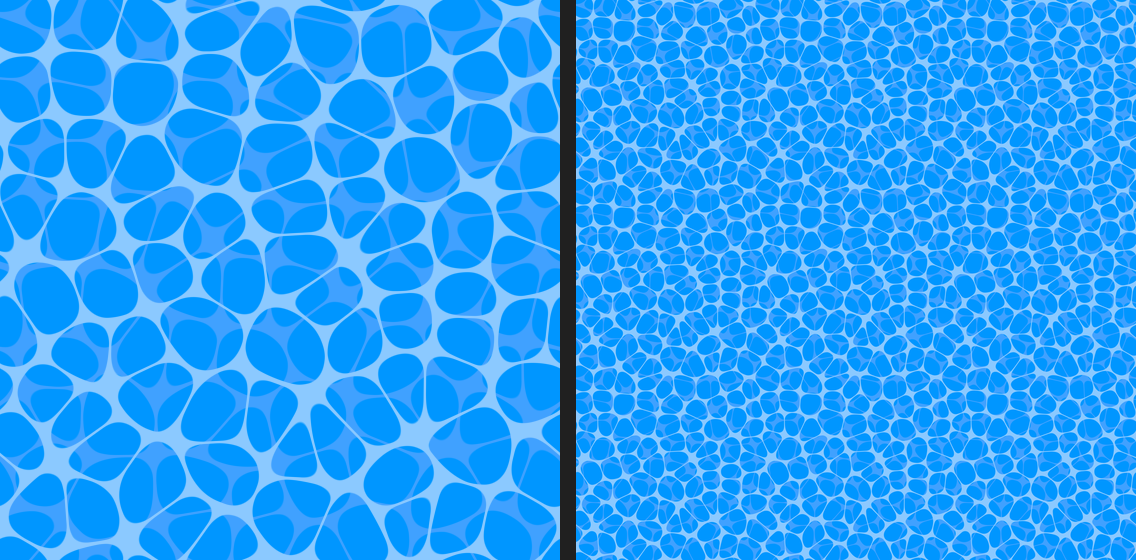
Left: one tile. Right: repeated 3 by 3.
Reproduce this pattern procedurally as a WebGL 1 fragment shader.

```glsl
precision highp float;
// Stylised pool water: two flat nets of light over bright blue.
// Each net is a wrapping Voronoi diagram whose distances to the cell borders
// are blended by a smooth minimum, giving thin strands and wide soft junctions.

uniform vec2 u_resolution;

const float CELLS = 9.0; // cells per side, whole so that the net tiles

vec2 hash2(vec2 p) {
  return fract(sin(vec2(dot(p, vec2(127.1, 311.7)),
                        dot(p, vec2(269.5, 183.3)))) * 43758.5453);
}

// Scattered centre of a grid cell, repeating every CELLS cells
vec2 cellCentre(vec2 cell, float seed) {
  vec2 wrapped = floor(mod(cell + 0.5, CELLS));
  return cell + 0.5 + 0.8 * (hash2(wrapped + seed) - 0.5);
}

float smoothMin(float a, float b, float k) {
  float h = max(k - abs(a - b), 0.0);
  return min(a, b) - h * h / (4.0 * k);
}

// Distance to the rounded border of the surrounding cell, in cell units
float borderDistance(vec2 p, float seed) {
  // Nearest centre
  vec2 home = floor(p);
  vec2 nearestCell = home;
  vec2 toNearest = vec2(8.0);
  for (int y = -1; y <= 1; y++) {
    for (int x = -1; x <= 1; x++) {
      vec2 cell = home + vec2(float(x), float(y));
      vec2 toCentre = cellCentre(cell, seed) - p;
      if (dot(toCentre, toCentre) < dot(toNearest, toNearest)) {
        toNearest = toCentre;
        nearestCell = cell;
      }
    }
  }

  // Blend the distances to the bisectors with all neighbours
  float border = 8.0;
  for (int y = -2; y <= 2; y++) {
    for (int x = -2; x <= 2; x++) {
      if (x == 0 && y == 0) continue;
      vec2 cell = nearestCell + vec2(float(x), float(y));
      vec2 toCentre = cellCentre(cell, seed) - p;
      vec2 across = normalize(toCentre - toNearest);
      float edge = dot(0.5 * (toCentre + toNearest), across);
      border = smoothMin(border, edge, 0.31);
    }
  }
  return border;
}

// Coverage of a net of light, with an edge about one pixel soft
float lightNet(vec2 p, float seed) {
  float soft = 0.7 * CELLS / min(u_resolution.x, u_resolution.y);
  return 1.0 - smoothstep(-soft, soft, borderDistance(p, seed) - 0.019);
}

void main() {
  vec2 p = gl_FragCoord.xy / u_resolution * CELLS;

  vec3 water = vec3(0.0, 0.59, 1.0);
  vec3 deepLight = vec3(0.25, 0.63, 1.0);
  vec3 surfaceLight = vec3(0.545, 0.79, 1.0);

  vec3 color = mix(water, deepLight, lightNet(p + vec2(0.45, 0.3), 37.0));
  color = mix(color, surfaceLight, lightNet(p, 11.0));
  gl_FragColor = vec4(color, 1.0);
}
```
